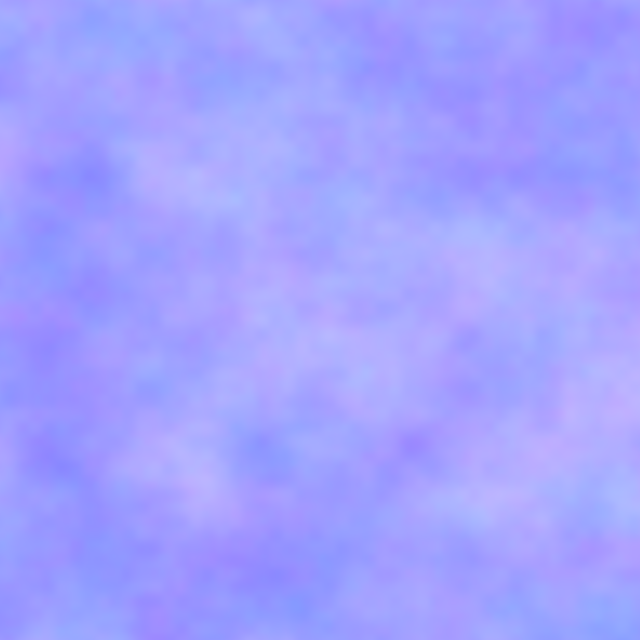
A WebGL 2 fragment shader for this texture map:

```glsl
#version 300 es
precision highp float;
// Soft periwinkle clouds with faint violet and sky-blue tints.

#define BASE_COLOUR vec3(0.635, 0.633, 1.0)
#define CLOUD_CELLS 6.0
#define CLOUD_CONTRAST 0.25
#define TINT_CELLS 11.0
#define TINT_CONTRAST 0.11
#define OCTAVES 4
#define GAIN 0.6

uniform vec2 u_resolution;
out vec4 fragColor;

float hash(vec2 cell) {
    return fract(sin(dot(cell, vec2(127.1, 311.7))) * 43758.5453);
}

// Value noise with a quintic fade, from 0 to 1
float valueNoise(vec2 p) {
    vec2 cell = floor(p);
    vec2 f = fract(p);
    vec2 fade = f * f * f * (f * (f * 6.0 - 15.0) + 10.0);
    float bottom = mix(hash(cell), hash(cell + vec2(1.0, 0.0)), fade.x);
    float top = mix(hash(cell + vec2(0.0, 1.0)), hash(cell + vec2(1.0)), fade.x);
    return mix(bottom, top, fade.y);
}

// Layered noise, centred on zero
float cloudNoise(vec2 p) {
    float sum = 0.0;
    float total = 0.0;
    float weight = 1.0;
    for (int i = 0; i < OCTAVES; i++) {
        sum += weight * (valueNoise(p) - 0.5);
        total += weight;
        weight *= GAIN;
        p = p * 2.0 + vec2(17.3, 41.7);
    }
    return sum / total;
}

void main() {
    vec2 uv = gl_FragCoord.xy / u_resolution;

    // Broad light and dark patches
    float brightness = CLOUD_CONTRAST * cloudNoise(uv * CLOUD_CELLS + 3.4);

    // Finer drift between violet and sky blue
    float tint = TINT_CONTRAST * cloudNoise(uv * TINT_CELLS + vec2(71.2, 29.6));

    vec3 colour = BASE_COLOUR + vec3(brightness + tint, brightness - tint, 0.0);
    fragColor = vec4(clamp(colour, 0.0, 1.0), 1.0);
}
```
